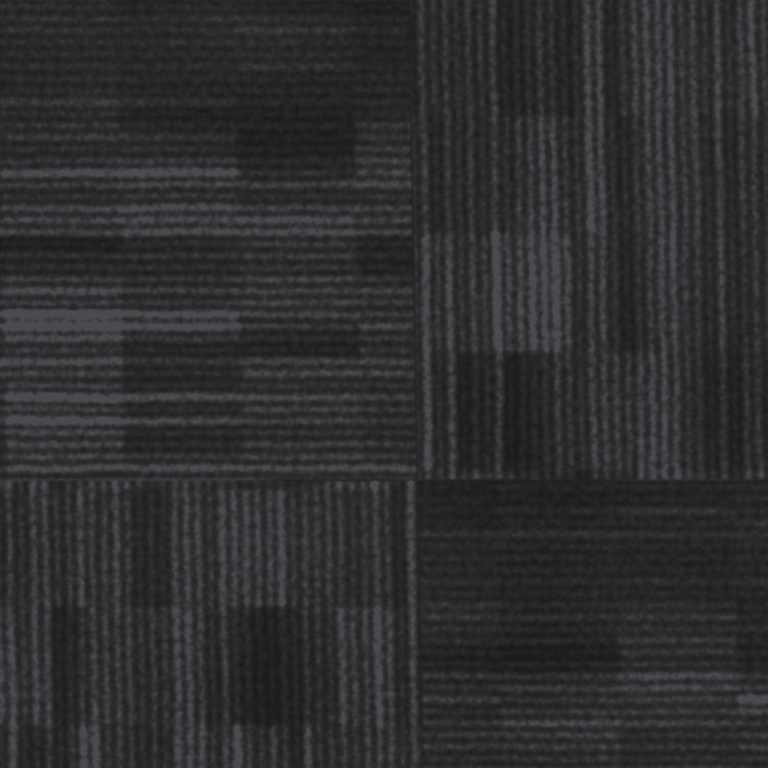
Give the GLSL for this texture, as a three.js fragment shader.

```glsl
// Charcoal carpet tiles laid quarter-turned, with broken ribbed stripes and soft pile.
#define SEAM vec2(0.55, 0.375)   // corner where four tiles meet
#define TILE 0.64                // tile side
#define SKEW 0.017               // lean of the upright seam
#define RIBS 65.0                // ribs per canvas side
#define BLOCK 0.154              // length of a stripe before its tone changes
#define PILE 100.0               // fleck frequency
#define GROOVE 0.40              // darkness between ribs
#define GRAIN 0.36               // strength of the flecks
#define SEAM_WIDTH 0.0040
#define DARK vec3(0.108, 0.111, 0.108)
#define MID vec3(0.176, 0.180, 0.182)
#define LIGHT vec3(0.290, 0.290, 0.310)

varying vec2 vUv;

float hash(vec2 p) {
  return fract(sin(dot(p, vec2(127.1, 311.7))) * 43758.55);
}

vec2 gradient(vec2 cell) {
  float angle = 6.2832 * hash(cell);
  return vec2(cos(angle), sin(angle));
}

// Gradient noise, roughly -0.7 to 0.7
float noise(vec2 p) {
  vec2 i = floor(p), f = fract(p);
  vec2 u = f * f * f * (f * (f * 6.0 - 15.0) + 10.0);
  vec2 e = vec2(1.0, 0.0);
  float low = mix(dot(gradient(i), f), dot(gradient(i + e), f - e), u.x);
  float high = mix(dot(gradient(i + e.yx), f - e.yx),
                   dot(gradient(i + 1.0), f - 1.0), u.x);
  return mix(low, high, u.y);
}

// Tone of one rib inside one block: broad patch, yarn shade and rare bright yarn
float ribTone(float rib, float block, float seed) {
  float patchTone = noise(vec2(rib * 0.11 + seed, block * 0.83 + seed * 0.31 + 0.4));
  float yarn = hash(vec2(rib, seed)) - 0.5;
  float dye = hash(vec2(rib + seed, block + 3.0)) - 0.5;
  float bright = pow(hash(vec2(rib + 9.0, floor(block * 0.5) + seed)), 5.0);
  return 0.44 + 0.50 * patchTone + 0.34 * yarn + 0.18 * dye + 0.34 * bright;
}

// Ribs run along x and are counted along y
float ribbing(vec2 p, float phase, float seed) {
  p.y += 0.0022 * noise(p * vec2(9.0, 14.0) + seed);
  float across = p.y * RIBS;
  float rib = floor(across);
  float side = fract(across);
  float along = p.x / BLOCK - phase;
  float block = floor(along + 0.5);
  float toNext = smoothstep(-0.035, 0.035, along - block);
  float toneA = mix(ribTone(rib, block - 1.0, seed), ribTone(rib, block, seed), toNext);
  float toneB = mix(ribTone(rib + 1.0, block - 1.0, seed),
                    ribTone(rib + 1.0, block, seed), toNext);
  float tone = mix(toneA, toneB, smoothstep(0.3, 0.7, side));
  float valley = 0.5 - 0.5 * cos(6.2832 * side);
  float depth = GROOVE * clamp(0.35 + 1.2 * tone, 0.3, 1.2);
  return tone - depth * (valley - 0.5);
}

void main() {
  // Tile cell and its turned local coordinates
  vec2 p = vUv - SEAM + vec2(SKEW * vUv.y, 0.0);
  vec2 tile = floor(p / TILE);
  vec2 local = p - tile * TILE;
  float turned = mod(tile.x + tile.y, 2.0);
  float seed = floor(40.0 * hash(tile + 5.0)) + 0.37;
  vec2 grain = turned > 0.5 ? local : local.yx;
  float tone = ribbing(grain, turned > 0.5 ? 0.68 : 0.08, seed);

  // Worn dark band near the far edge of the lengthwise tiles
  float worn = turned * smoothstep(0.38, 0.50, local.y);
  tone = mix(tone, 0.20 + 0.35 * (tone - 0.4), 0.75 * worn);

  // Pile flecks and uneven light
  float fleck = noise(vUv * PILE) + 0.6 * noise(vUv.yx * PILE * 1.9 + 17.0);
  tone += GRAIN * fleck * (0.6 + 0.6 * tone);
  tone += 0.18 * noise(vUv * 5.0 + 31.0);

  // Soft joint between tiles, with stray light yarn along the level one
  vec2 toSeam = min(local, TILE - local);
  vec2 joint = 1.0 - smoothstep(vec2(0.0), vec2(SEAM_WIDTH), toSeam);
  float stray = smoothstep(-0.15, 0.2, noise(vec2(vUv.x * 7.0, 2.6)));
  tone = mix(tone, 0.15, 0.6 * joint.x);
  tone = mix(tone, mix(0.2, 0.72, stray), 0.7 * joint.y);

  tone = clamp(tone, 0.0, 1.0);
  vec3 color = mix(DARK, MID, min(tone * 2.0, 1.0));
  color = mix(color, LIGHT, max(tone * 2.0 - 1.0, 0.0));
  gl_FragColor = vec4(color, 1.0);
}
```
